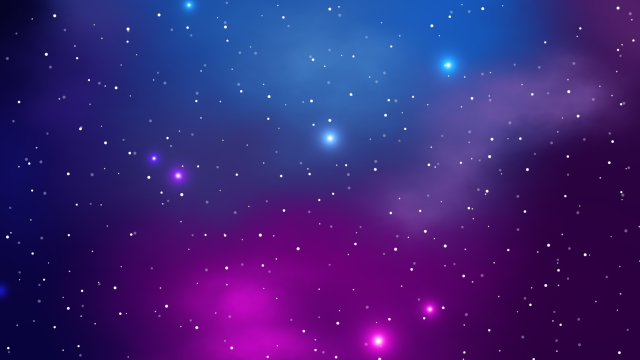
Reproduce this background procedurally as a Shadertoy shader.

```glsl
// Deep-space nebula: a plum-to-blue sky darkened at both sides, with soft
// noise-warped clouds laid over it, then scattered dots and a few glowing stars.
// Positions are in canvas heights, with the origin at the lower left.

#define WARP 0.15
#define PUFF_SCALE 5.0
#define PUFF_CONTRAST 1.1
#define DOT_RADIUS 0.0042
#define DUST_RADIUS 0.0021
#define PLUM vec3(0.34, 0.01, 0.42)
#define DUSK vec3(0.19, 0.17, 0.45)
#define BLUE vec3(0.08, 0.29, 0.64)
#define NAVY vec3(0.035, 0.01, 0.24)
#define AZURE vec3(0.24, 0.46, 0.74)
#define MAUVE vec3(0.46, 0.33, 0.65)
#define MAGENTA vec3(0.74, 0.03, 0.75)

float hash(vec2 p) {
    return fract(sin(dot(p, vec2(127.1, 311.7))) * 43758.5453);
}

float noise(vec2 p) {
    vec2 i = floor(p), f = fract(p);
    f = f * f * (3.0 - 2.0 * f);
    return mix(mix(hash(i), hash(i + vec2(1, 0)), f.x),
               mix(hash(i + vec2(0, 1)), hash(i + vec2(1, 1)), f.x), f.y);
}

float fbm(vec2 p) {
    float sum = 0.0, gain = 0.5;
    for (int i = 0; i < 5; i++) {
        sum += gain * noise(p);
        p = mat2(1.6, 1.2, -1.2, 1.6) * p + 7.3;
        gain *= 0.5;
    }
    return sum;
}

// Soft elliptical cloud weight
float cloud(vec2 p, vec2 center, vec2 radius) {
    vec2 d = (p - center) / radius;
    return exp(-dot(d, d));
}

// Sky gradient, dark flanks and clouds
vec3 nebula(vec2 p) {
    vec2 s = p * vec2(0.8, 1.2) * PUFF_SCALE;
    vec2 q = p + WARP * (vec2(fbm(s), fbm(s + 31.7)) - 0.48);
    float puff = 1.0 + PUFF_CONTRAST * (fbm(s * 1.4 + 11.0) - 0.48);

    vec3 col = mix(PLUM, DUSK, smoothstep(0.25, 0.56, q.y));
    col = mix(col, BLUE, smoothstep(0.5, 0.95, q.y));

    // Dark left and right sides
    col = mix(NAVY, col, smoothstep(0.05, 0.62, q.x + 0.12 * (q.y - 0.3)));
    float right = smoothstep(1.18, 1.62, q.x - 0.3 * (q.y - 0.45));
    col = mix(col, vec3(0.16, 0.0, 0.24), right * 0.95);

    // Blue and violet clouds on the left and top
    col = mix(col, AZURE, 0.85 * puff * cloud(q, vec2(0.92, 0.86), vec2(0.3, 0.24)));
    col = mix(col, vec3(0.08, 0.36, 0.78), 0.7 * cloud(q, vec2(1.24, 1.0), vec2(0.24, 0.2)));
    col = mix(col, vec3(0.24, 0.22, 0.54), 0.75 * puff * cloud(q, vec2(0.27, 0.95), vec2(0.14, 0.2)));
    col = mix(col, vec3(0.17, 0.08, 0.46), 0.65 * puff * cloud(q, vec2(0.2, 0.7), vec2(0.16, 0.25)));
    col = mix(col, vec3(0.07, 0.06, 0.42), 0.7 * cloud(q, vec2(0.02, 0.55), vec2(0.12, 0.2)));
    col = mix(col, vec3(0.22, 0.18, 0.45), 0.5 * puff * cloud(q, vec2(0.63, 0.58), vec2(0.2, 0.1)));
    col = mix(col, vec3(0.02, 0.01, 0.14), 0.85 * cloud(q, vec2(0.0, 1.02), vec2(0.14, 0.24)));

    // Mauve band rising to the right
    float band = cloud(q, vec2(1.15, 0.43), vec2(0.1, 0.07))
               + cloud(q, vec2(1.25, 0.58), vec2(0.11, 0.14))
               + cloud(q, vec2(1.4, 0.74), vec2(0.15, 0.09))
               + cloud(q, vec2(1.6, 0.73), vec2(0.13, 0.075));
    col = mix(col, MAUVE, 0.7 * puff * min(band, 1.0));
    col = mix(col, vec3(0.36, 0.15, 0.45), 0.8 * cloud(q, vec2(1.76, 0.96), vec2(0.18, 0.2)));

    // Magenta clouds at the bottom
    col = mix(col, vec3(0.44, 0.0, 0.48), 0.7 * puff * cloud(q, vec2(0.95, 0.23), vec2(0.38, 0.17)));
    float flare = cloud(q, vec2(0.67, 0.16), vec2(0.13, 0.1))
                + cloud(q, vec2(0.72, 0.0), vec2(0.18, 0.07));
    return mix(col, MAGENTA, min(0.85 * puff * flare, 1.0));
}

// One jittered dot in each occupied grid cell
float dots(vec2 p, float cell, float radius, float density, float seed) {
    vec2 id = floor(p / cell) + seed;
    vec2 spot = 0.1 + 0.8 * vec2(hash(id), hash(id + 17.3));
    float r = radius * mix(0.65, 1.0, hash(id + 41.9));
    float px = 0.75 / iResolution.y;
    float d = length(fract(p / cell) - spot) * cell;
    return step(hash(id + 63.1), density) * (1.0 - smoothstep(r - px, r + px, d));
}

// White core in a coloured halo
void glowStar(inout vec3 col, vec2 p, vec2 center, float size, vec3 tint) {
    float d = length(p - center) / size;
    col = mix(col, tint, 0.9 * exp(-d * d * 4.0));
    col += tint * 0.25 * exp(-d * d);
    col = mix(col, vec3(1), exp(-d * d * 28.0));
}

void mainImage(out vec4 fragColor, in vec2 fragCoord) {
    vec2 p = fragCoord / iResolution.y;
    vec3 col = nebula(p);

    // Faint, bright and tiny dots
    col = mix(col, vec3(0.8, 0.78, 0.9), 0.45 * dots(p, 0.098, DOT_RADIUS, 0.7, 3.0));
    col = mix(col, vec3(1), dots(p + 0.04, 0.105, DOT_RADIUS, 0.75, 57.0));
    col = mix(col, vec3(0.95), 0.85 * dots(p + 0.02, 0.085, DUST_RADIUS, 0.6, 91.0));

    // Glowing stars
    glowStar(col, p, vec2(0.525, 0.986), 0.022, vec3(0.1, 0.65, 0.95));
    glowStar(col, p, vec2(1.245, 0.819), 0.038, vec3(0.1, 0.7, 0.95));
    glowStar(col, p, vec2(0.917, 0.616), 0.040, vec3(0.4, 0.7, 0.98));
    glowStar(col, p, vec2(0.428, 0.560), 0.024, vec3(0.35, 0.1, 0.9));
    glowStar(col, p, vec2(0.495, 0.512), 0.036, vec3(0.55, 0.1, 0.9));
    glowStar(col, p, vec2(1.194, 0.141), 0.032, vec3(0.85, 0.05, 0.8));
    glowStar(col, p, vec2(1.051, 0.053), 0.068, vec3(0.9, 0.05, 0.8));
    col = mix(col, vec3(0.1, 0.1, 0.85), 0.8 * cloud(p, vec2(0.0, 0.192), vec2(0.018)));

    fragColor = vec4(clamp(col, 0.0, 1.0), 1.0);
}
```
